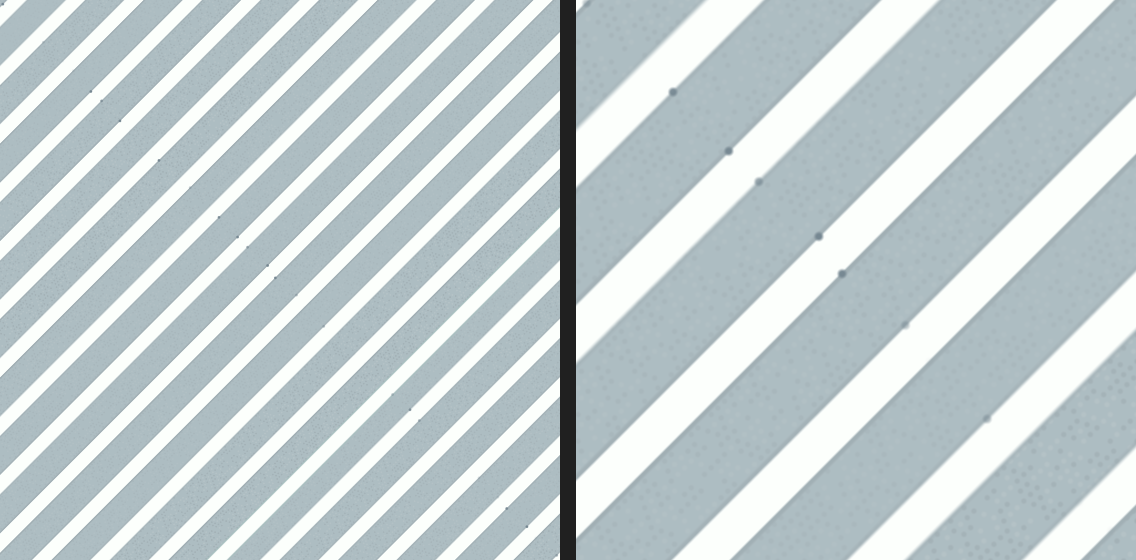
Left: the whole. Right: its middle third, enlarged.
Write a three.js fragment shader that draws this pattern.

```glsl
// Diagonal white stripes on blue-grey, rising to the right at 45 degrees.
// A wrapped signed distance gives each stripe; hashes per edge and per band
// vary the softness, the dark edge lines, the fine grain and the small nicks.

varying vec2 vUv;

const float PERIOD = 0.1044;       // stripe spacing along a canvas side
const float STRIPE = 0.0343;       // stripe width along a canvas side
const float FIRST_CENTER = 0.0304; // first stripe, from the upper left corner
const float SEAM_AT = 1.432;       // the band here is cut narrower
const float SEAM_CUT = 0.0102;
const float SEAM_STRIPE = 13.0;
const float GRAIN_PITCH = 0.0056;
const float ROOT_HALF = 0.70710678;

const vec3 GREY = vec3(0.68, 0.74, 0.76);
const vec3 DARK_GREY = vec3(0.63, 0.685, 0.705);
const vec3 PALE_GREY = vec3(0.73, 0.78, 0.79);
const vec3 TEAL = vec3(0.65, 0.76, 0.75);
const vec3 NICK = vec3(0.46, 0.53, 0.57);
const vec3 WHITE = vec3(0.99, 1.0, 0.99);

float hash(vec2 p) {
  vec3 q = fract(vec3(p.xyx) * 0.1031);
  q += dot(q, q.yzx + 33.33);
  return fract((q.x + q.y) * q.z);
}

// Soft disc of the given radius, 1 at its centre.
float dot2(vec2 p, float radius) {
  return 1.0 - smoothstep(radius * 0.4, radius * 1.4, length(p));
}

// Staggered specks: negative values are dark, positive ones pale.
float grain(vec2 p, float pitch) {
  vec2 g = p / pitch;
  float row = floor(g.y);
  g.x += 0.5 * mod(row, 2.0);
  vec2 cell = vec2(floor(g.x), row) + 400.0;
  float pick = hash(cell);
  float tone = pick < 0.55 ? -1.0 : 0.7;
  return tone * dot2(fract(g) - 0.5, 0.3) * step(0.25, hash(cell + 57.0));
}

// Thin line hugging the grey side of an edge.
float edgeLine(float dist, float width) {
  return smoothstep(-0.0006, 0.0006, dist)
       * (1.0 - smoothstep(width * 0.6, width * 1.4, dist));
}

void main() {
  // Coordinates across the stripes (from the upper left) and along them
  float across = vUv.x + 1.0 - vUv.y;
  float along = (vUv.x + vUv.y - 1.0) * ROOT_HALF;
  float shifted = across + SEAM_CUT * step(SEAM_AT, across);

  // Nearest stripe, and signed distance to its edge (positive in the grey)
  float turns = (shifted - FIRST_CENTER) / PERIOD + 0.5;
  float stripe = floor(turns);
  float offset = (fract(turns) - 0.5) * PERIOD;
  float side = step(0.0, offset);
  float dist = (abs(offset) - 0.5 * STRIPE) * ROOT_HALF;
  vec2 edgeId = vec2(stripe + 3.0, side * 7.0 + 2.0);
  float band = stripe + side;

  // Grey band with its own amount of grain
  float grainAmount = mix(0.15, 0.85, hash(vec2(band + 5.0, 19.0)));
  float speck = grain(vec2(along, across * ROOT_HALF), GRAIN_PITCH) * grainAmount;
  vec3 color = mix(GREY, DARK_GREY, max(-speck, 0.0));
  color = mix(color, PALE_GREY, max(speck, 0.0));

  // Crisp edges carry a dark line, soft ones fade out
  float softness = hash(edgeId);
  float isSeam = 1.0 - step(0.5, abs(stripe - SEAM_STRIPE));
  vec3 lineColor = mix(DARK_GREY, TEAL, isSeam);
  color = mix(color, lineColor, edgeLine(dist, 0.0027) * mix(1.0, 0.35, softness));
  float blur = mix(0.0009, 0.0021, softness * softness);
  color = mix(WHITE, color, smoothstep(-blur, blur, dist));

  // Nicks where the edges cross the other diagonal
  float slip = (hash(edgeId + 31.0) - 0.5) * 0.007;
  float strength = smoothstep(0.15, 0.9, hash(edgeId + 83.0));
  color = mix(color, NICK, dot2(vec2(along - slip, dist - 0.0006), 0.0026) * strength);

  gl_FragColor = vec4(color, 1.0);
}
```
